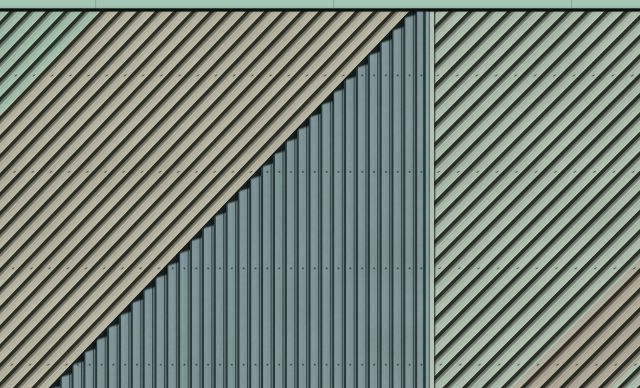
Write a WebGL 2 fragment shader that draws this texture.

```glsl
#version 300 es
precision highp float;
// Corrugated metal facade: diagonal beige and green sheets around a blue wedge
// of vertical ribs. Each sheet is a repeated rib profile along its normal,
// masked by straight edges, with screw rows, cast shadows and faint weathering.
uniform vec2 u_resolution;
out vec4 outColor;

const float ASPECT = 1.6516;
const float CREST = 0.02;
const vec3 BEIGE = vec3(0.710, 0.700, 0.625);
const vec3 ROSE = vec3(0.695, 0.665, 0.600);
const vec3 GREEN = vec3(0.670, 0.740, 0.665);
const vec3 BLUE = vec3(0.490, 0.572, 0.585);
const vec3 GROOVE = vec3(0.150, 0.215, 0.225);
const vec3 MINT = vec3(0.640, 0.765, 0.690);
const vec3 BLACK = vec3(0.035, 0.060, 0.055);

float hash(vec2 p) {
  vec3 q = fract(vec3(p.xyx) * 0.1031);
  q += dot(q, q.yzx + 33.33);
  return fract((q.x + q.y) * q.z);
}

float noise(vec2 p) {
  vec2 i = floor(p), f = fract(p);
  f = f * f * (3.0 - 2.0 * f);
  vec2 e = vec2(1.0, 0.0);
  return mix(mix(hash(i), hash(i + e), f.x),
             mix(hash(i + e.yx), hash(i + e.xx), f.x), f.y);
}

// Smooth step across an edge, w is the width of one pixel
float past(float edge, float x, float w) {
  return smoothstep(edge - 0.6 * w, edge + 0.6 * w, x);
}

float band(float a, float b, float x, float w) {
  return past(a, x, w) - past(b, x, w);
}

// Diagonal rib: bright crest, dark shadow, dim rising face
vec3 slantedRib(float phase, vec3 paint, float w) {
  float t = fract(phase);
  vec3 shade = paint * vec3(0.235, 0.245, 0.215);
  vec3 col = paint * (1.0 + 0.05 * band(0.20, 0.29, t, w));
  col = mix(col, paint * mix(0.56, 0.74, smoothstep(0.55, 0.74, t)), band(0.55, 0.74, t, w));
  col = mix(col, shade, band(0.29, 0.55, t, w));
  return mix(col, paint * 0.82, 0.6 * band(0.86, 0.91, t, w));
}

// Vertical rib: a thin groove and a broad one around a narrow ridge
vec3 uprightRib(float phase, vec3 paint, float w) {
  float t = fract(phase);
  vec3 col = paint * (0.98 + 0.04 * t);
  col = mix(col, paint * 0.80, band(0.36, 0.47, t, w));
  col = mix(col, GROOVE * 1.25, band(0.27, 0.36, t, w));
  return mix(col, GROOVE, band(0.47, 0.64, t, w));
}

// Screw heads where rib crests meet evenly spaced rows
float screws(float phase, float crest, float pitch, float y, float px) {
  float dx = (fract(phase - crest + 0.5) - 0.5) * pitch;
  float dy = (fract((y - 0.060) / 0.2485 + 0.5) - 0.5) * 0.2485;
  return 1.0 - past(0.0022, length(vec2(dx, dy)), 1.5 * px);
}

void main() {
  vec2 p = gl_FragCoord.xy / u_resolution * vec2(ASPECT, 1.0);
  float px = 1.0 / u_resolution.y;

  // Left diagonal sheets
  float leftD = dot(p, vec2(0.722, -0.692));
  float leftPitch = 0.0339;
  float leftPhase = (leftD - 0.062) / leftPitch + 0.42;
  vec3 leftPaint = mix(GREEN * vec3(0.94, 1.0, 0.99), BEIGE, past(-0.486, leftD, px));
  vec3 left = slantedRib(leftPhase, leftPaint, px / leftPitch);
  left = mix(left, BLACK, 0.6 * screws(leftPhase, CREST, leftPitch / 0.722, p.y, px));

  // Blue wedge with a toothed shadow beneath the diagonal edge
  float bluePitch = 0.03058;
  float bluePhase = (p.x - 0.768) / bluePitch + 0.55;
  vec3 blue = uprightRib(bluePhase, BLUE, px / bluePitch);
  blue = mix(blue, BLACK, 0.6 * screws(bluePhase, 0.0, bluePitch, p.y, px));
  float stepX = (floor(bluePhase - 0.5) - 0.05) * bluePitch + 0.768;
  float shadowX = mix(stepX, p.x, 0.3);
  float shadowY = (shadowX * 0.722 - 0.0902) / 0.692 - 0.004;
  blue = mix(blue, BLACK, 0.88 * past(shadowY, p.y, 3.0 * px));
  blue = mix(blue, BLUE * 1.08, past(1.099, p.x, px));
  blue = mix(blue, GROOVE, band(1.092, 1.098, p.x, px));

  // Right diagonal sheets
  float rightD = (p.x - p.y) * 0.7071;
  float rightPitch = 0.0355;
  float rightPhase = (rightD - 0.935) / rightPitch + 0.9;
  vec3 rightPaint = mix(GREEN, ROSE, band(0.935, 1.1146, rightD, px));
  vec3 right = slantedRib(rightPhase, rightPaint, px / rightPitch);
  right = mix(right, BLACK, 0.6 * screws(rightPhase, CREST, rightPitch / 0.7071, p.y, px));

  // Join the panels and add the upright trim
  vec3 col = mix(left, blue, past(0.0902, leftD, px));
  col = mix(col, right, past(1.1204, p.x, px));
  col = mix(col, vec3(0.70, 0.75, 0.69), band(1.109, 1.1204, p.x, px));
  col = mix(col, BLUE * 0.45, 0.8 * band(1.1065, 1.109, p.x, px));
  col = mix(col, BLACK, 0.7 * band(1.1204, 1.1235, p.x, px));

  // Weathering, then the fascia, its shadow and its joints
  col *= 0.97 + 0.04 * noise(p * 9.0) + 0.025 * noise(p * 160.0);
  col = mix(col, BLACK, past(0.970, p.y, 2.0 * px));
  vec3 fascia = MINT * (0.94 + 0.08 * smoothstep(0.978, 0.990, p.y));
  float joint = abs(fract((p.x - 0.247) / 0.614 + 0.5) - 0.5) * 0.614;
  fascia *= 0.86 + 0.14 * past(0.0016, joint, px);
  col = mix(col, fascia, past(0.9785, p.y, px));

  outColor = vec4(col, 1.0);
}
```
